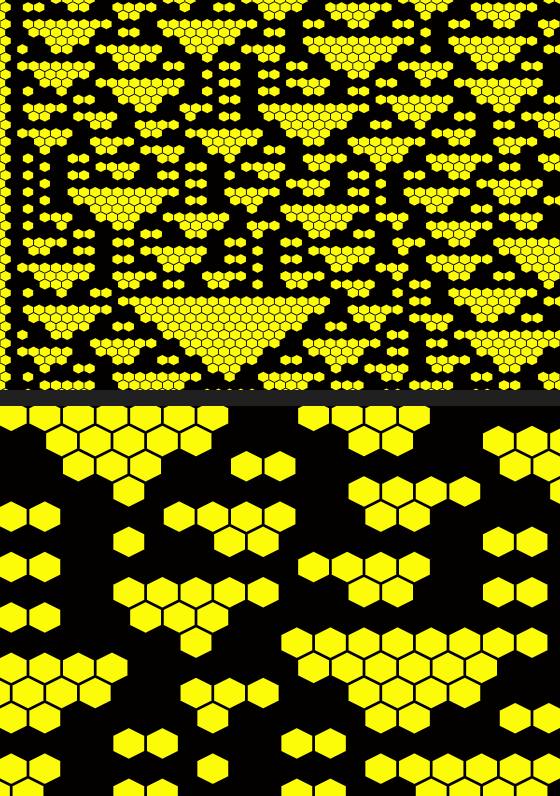
Top, the full canvas; bottom, a detail of the centre.
A Shadertoy shader for this pattern:

```glsl
// Yellow hexagon tiles forming the nested triangles of a two-state cellular automaton.

const float COLUMNS = 50.0;     // cells across the canvas
const float ROW_PITCH = 0.75;   // row spacing in cell widths
const float TOP_OFFSET = -0.10; // centre of row 0, measured down from the top
const float HALF_GAP = 0.041;   // half the dark joint between tiles
const int WARM_UP = 12;         // generations computed before row 0

const vec3 BLACK = vec3(0.01, 0.0, 0.0);
const vec3 YELLOW = vec3(0.99, 0.99, 0.03);
const vec3 EDGE_TINT = vec3(0.0, 0.0, 0.36);

uint hash(uint n) {
    n = (n ^ 61u) ^ (n >> 16);
    n *= 9u;
    n ^= n >> 4;
    n *= 668265261u;
    return n ^ (n >> 15);
}

// One generation of 64 cells: a cell is set unless it and both neighbours agree.
uvec2 nextGeneration(uvec2 cells, uint edgeNoise) {
    uvec2 left = uvec2(cells.x << 1, (cells.y << 1) | (cells.x >> 31));
    uvec2 right = uvec2((cells.x >> 1) | (cells.y << 31), cells.y >> 1);
    uvec2 next = (left | cells | right) & ~(left & cells & right);
    next.x &= ~1u;                                              // fixed left wall
    next.y = (next.y & 0x7fffffffu) | (edgeNoise & 0x80000000u); // random far right
    return next;
}

// State of the cell at the given column and row, 0 or 1.
uint cellState(int column, int row, uint seed) {
    uvec2 cells = uvec2(hash(seed), hash(seed + 1u));
    for (int i = 0; i < row + WARM_UP; i++) {
        cells = nextGeneration(cells, hash(seed + 2u + uint(i)));
    }
    uint word = column < 32 ? cells.x : cells.y;
    return (word >> uint(column & 31)) & 1u;
}

// Signed distance to a pointed-top hexagon, one unit wide and one unit high.
float hexagon(vec2 p) {
    p = abs(p);
    return max(p.x - 0.5, (p.y + 0.5 * p.x - 0.5) / 1.118);
}

// Distance to the tile nearest to p within one row, and its column; even rows sit half a cell left.
vec2 nearestInRow(vec2 p, float row) {
    float shift = 0.5 * (1.0 - mod(row, 2.0));
    float column = floor(p.x + shift);
    vec2 centre = vec2(column + 0.5 - shift, TOP_OFFSET + row * ROW_PITCH);
    return vec2(hexagon(p - centre), column);
}

void mainImage(out vec4 fragColor, in vec2 fragCoord) {
    // Cell widths, measured down from the top left corner
    float pixel = COLUMNS / iResolution.x;
    vec2 p = vec2(fragCoord.x, iResolution.y - fragCoord.y) * pixel;

    // Choose the nearer tile of the two rows around the point
    float row = floor((p.y - TOP_OFFSET) / ROW_PITCH);
    vec2 tile = nearestInRow(p, row);
    vec2 below = nearestInRow(p, row + 1.0);
    if (below.x < tile.x) {
        tile = below;
        row += 1.0;
    }

    // Clear cells are lit, with a softened outline
    float lit = 1.0 - float(cellState(int(tile.y), int(row), 2917u));
    float cover = lit * clamp(0.5 - (tile.x + HALF_GAP) / pixel, 0.0, 1.0);
    vec3 color = mix(BLACK, YELLOW, cover) + EDGE_TINT * cover * (1.0 - cover);
    fragColor = vec4(color, 1.0);
}
```
